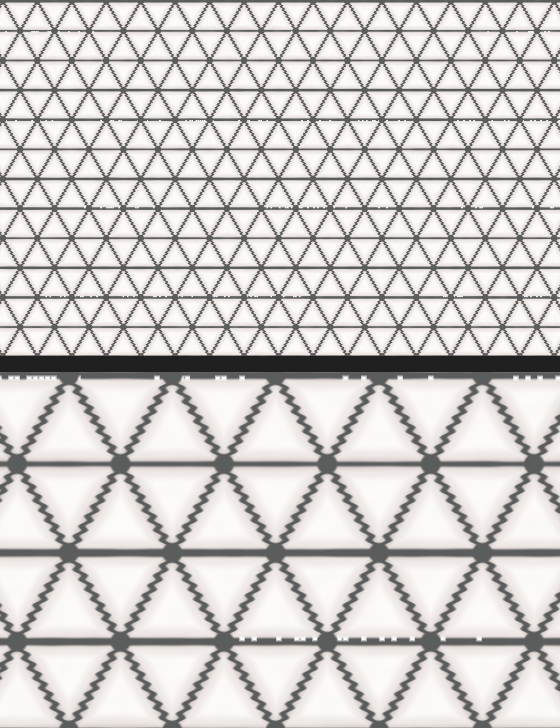
Top, the full canvas; bottom, a detail of the centre.
A Shadertoy shader for this pattern:

```glsl
// Triangular lattice of dark grey lines with round knots at the crossings.
// Three families of parallel lines give the distance to the nearest edge, which
// also shades each pale triangle; noise adds chipped specks and uneven edges.

// Lattice size and position, in canvas heights
const float ROW_HEIGHT = 0.0832;
const float SIDE = 0.0968;
const vec2 FIRST_KNOT = vec2(0.0080, 0.0035);   // measured from the top left

// Line sizes, in row heights
const float THICK_HALF = 0.042;
const float THIN_HALF = 0.028;
const float DIAGONAL_HALF = 0.035;
const float KNOT_RADIUS = 0.112;
const float STEPS_PER_ROW = 9.0;
const float STEP_DEPTH = 0.024;
const float EDGE_SOFTNESS = 0.030;

// Wear
const float SPECKS_PER_SIDE = 17.0;
const float SPECK_CHANCE = 0.30;
const float SPECK_HALF = 0.024;
const float SPECK_OFFSET = 0.034;
const float TONE_VARIATION = 0.012;

const vec3 LINE_COLOR = vec3(0.355, 0.360, 0.360);
const vec3 RIM_COLOR = vec3(0.850, 0.815, 0.805);
const vec3 FACE_COLOR = vec3(0.935, 0.915, 0.905);
const vec3 CENTER_COLOR = vec3(0.988, 0.980, 0.972);
const vec3 SPECK_COLOR = vec3(0.99);

const float TAU = 6.2831853;

float hash(vec2 p) {
    vec3 q = fract(vec3(p.xyx) * 0.1031);
    q += dot(q, q.yzx + 33.33);
    return fract((q.x + q.y) * q.z);
}

vec2 gradient(vec2 cell) {
    float angle = TAU * hash(cell);
    return vec2(cos(angle), sin(angle));
}

float gradientNoise(vec2 p) {
    vec2 i = floor(p), f = fract(p);
    vec2 w = f * f * f * (f * (f * 6.0 - 15.0) + 10.0);
    vec2 e = vec2(1.0, 0.0);
    float a = dot(gradient(i), f);
    float b = dot(gradient(i + e.xy), f - e.xy);
    float c = dot(gradient(i + e.yx), f - e.yx);
    float d = dot(gradient(i + e.xx), f - e.xx);
    return mix(mix(a, b, w.x), mix(c, d, w.x), w.y);
}

// Distance to the nearest whole number
float toInteger(float x) {
    return abs(x - round(x));
}

// Coverage of a shape from its signed distance
float cover(float dist, float blur) {
    return clamp(0.5 - dist / blur, 0.0, 1.0);
}

void mainImage(out vec4 fragColor, in vec2 fragCoord) {
    vec2 p = vec2(fragCoord.x, iResolution.y - fragCoord.y) / iResolution.y - FIRST_KNOT;
    float u = p.x / SIDE, v = p.y / ROW_HEIGHT;
    float pixel = 1.0 / (iResolution.y * ROW_HEIGHT);
    float blur = max(pixel, EDGE_SOFTNESS);

    float row = round(v);
    float phase = mod(row, 3.0);

    // Distances to the three line families, in row heights
    float horizontal = abs(v - row);
    float diagonal = min(toInteger(u - 0.5 * v), toInteger(u + 0.5 * v));

    // Triangle shading, from rim (0) to centre (1)
    float inward = 3.0 * min(horizontal, diagonal);
    inward += TONE_VARIATION * 4.0 * gradientNoise(vec2(u, v) * 1.7);
    vec3 color = mix(RIM_COLOR, FACE_COLOR, smoothstep(0.06, 0.30, inward));
    color = mix(color, CENTER_COLOR, smoothstep(0.28, 0.66, inward));
    color += TONE_VARIATION * gradientNoise(vec2(u, v) * 5.0);

    // Diagonals with stepped edges
    float stepped = v + STEP_DEPTH * 2.0 * sin(TAU * STEPS_PER_ROW * v);
    float jagged = min(toInteger(u - 0.5 * stepped), toInteger(u + 0.5 * stepped));
    color = mix(color, LINE_COLOR, cover(jagged - DIAGONAL_HALF, blur));

    // Horizontals: every third row is thin
    float halfWidth = phase == 2.0 || row == 1.0 ? THIN_HALF : THICK_HALF;
    halfWidth += 0.008 * gradientNoise(vec2(u * 3.0, row * 5.3));
    color = mix(color, LINE_COLOR, cover(horizontal - halfWidth, blur));

    // White chips in clusters along the rows between
    float along = u * SPECKS_PER_SIDE;
    float cluster = smoothstep(-0.15, 0.25, gradientNoise(vec2(u * 0.6, row * 1.37)));
    float chipped = phase == 1.0 ? step(hash(vec2(floor(along), row)), SPECK_CHANCE * cluster) : 0.0;
    float side = row == 4.0 || row == 1.0 ? 1.0 : -1.0;
    float chip = abs(v - row - side * SPECK_OFFSET) - SPECK_HALF;
    float chipEnd = (abs(fract(along) - 0.5) - 0.45) * SIDE / (ROW_HEIGHT * SPECKS_PER_SIDE);
    color = mix(color, SPECK_COLOR, chipped * cover(max(chip, chipEnd), blur));

    // Knots at the crossings
    float column = u - 0.5 * row;
    vec2 toKnot = vec2((column - round(column)) * SIDE / ROW_HEIGHT, v - row);
    color = mix(color, LINE_COLOR, cover(length(toKnot) - KNOT_RADIUS, blur));

    fragColor = vec4(clamp(color, 0.0, 1.0), 1.0);
}
```
